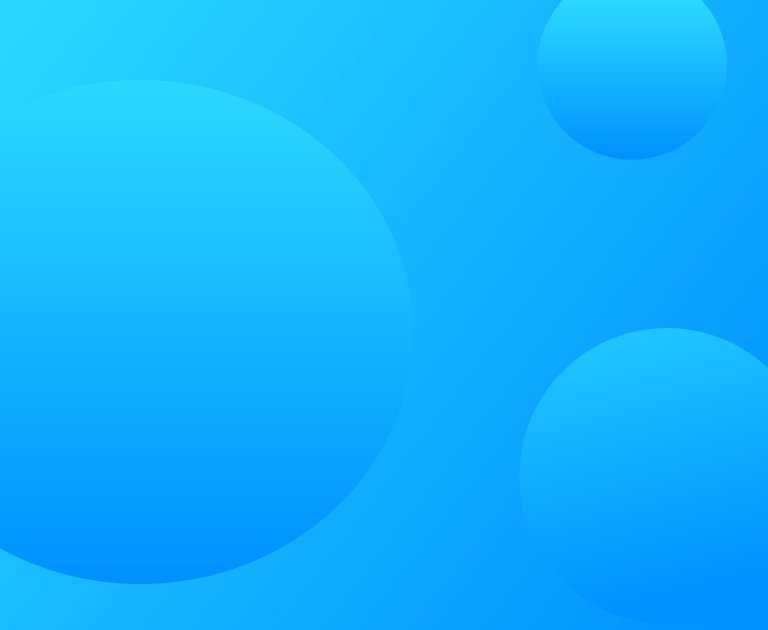
Reproduce this background procedurally as a WebGL 1 fragment shader.

```glsl
precision highp float;
// Cyan-to-blue diagonal gradient with three large gradient-filled discs.

uniform vec2 u_resolution;

const vec3 CYAN = vec3(0.165, 0.85, 1.0);
const vec3 BLUE = vec3(0.0, 0.563, 1.0);

// Backdrop ramp: point where it starts, and its change per canvas unit
const vec2 BACK_START = vec2(0.0, 1.0);
const vec2 BACK_SLOPE = vec2(0.624, -0.394);

// Discs: centre, radii and colour ramp, as fractions of the canvas
const vec2 LARGE_CENTRE = vec2(0.1823, 0.473);
const vec2 LARGE_RADII = vec2(0.3555, 0.4);
const vec2 LARGE_START = vec2(0.0, 0.873);
const vec2 LARGE_SLOPE = vec2(0.0, -1.25);

const vec2 SMALL_CENTRE = vec2(0.823, 0.897);
const vec2 SMALL_RADII = vec2(0.1234, 0.1505);
const vec2 SMALL_START = vec2(0.0, 1.0);
const vec2 SMALL_SLOPE = vec2(0.0, -3.96);

const vec2 LOWER_CENTRE = vec2(0.8685, 0.2444);
const vec2 LOWER_RADII = vec2(0.1921, 0.2349);
const vec2 LOWER_START = vec2(0.8685, 0.644);
const vec2 LOWER_SLOPE = vec2(0.507, -1.663);

// Linear colour ramp, clamped at both ends
vec3 ramp(vec2 uv, vec2 start, vec2 slope) {
  return mix(CYAN, BLUE, clamp(dot(uv - start, slope), 0.0, 1.0));
}

// Coverage of an ellipse with an edge one pixel wide
float discMask(vec2 uv, vec2 centre, vec2 radii) {
  vec2 q = (uv - centre) / radii;
  float k = length(q);
  vec2 gradient = q / (radii * u_resolution * max(k, 0.001));
  float pixels = (k - 1.0) / max(length(gradient), 0.00001);
  return clamp(0.5 - pixels, 0.0, 1.0);
}

void main() {
  vec2 uv = gl_FragCoord.xy / u_resolution;

  vec3 color = ramp(uv, BACK_START, BACK_SLOPE);
  color = mix(color, ramp(uv, LARGE_START, LARGE_SLOPE),
              discMask(uv, LARGE_CENTRE, LARGE_RADII));
  color = mix(color, ramp(uv, SMALL_START, SMALL_SLOPE),
              discMask(uv, SMALL_CENTRE, SMALL_RADII));
  color = mix(color, ramp(uv, LOWER_START, LOWER_SLOPE),
              discMask(uv, LOWER_CENTRE, LOWER_RADII));

  gl_FragColor = vec4(color, 1.0);
}
```
